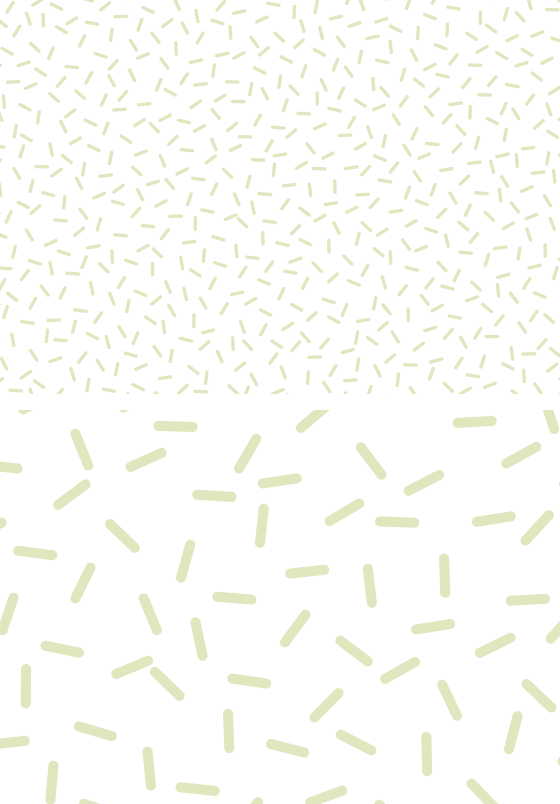
Top: the whole. Bottom: its middle third, enlarged.
Give the GLSL for this pattern, as a Shadertoy shader.

```glsl
// Pale green sprinkles scattered evenly over a white ground.

// Three random values in 0..1 per cell
vec3 hash3(vec2 cell) {
    vec3 h = fract(cell.xyx * vec3(0.1031, 0.1030, 0.0973));
    h += dot(h, h.yxz + 33.33);
    return fract((h.xxy + h.yzz) * h.zyx);
}

// Signed distance to a capsule centred on the origin
float capsule(vec2 p, vec2 dir, float halfLength, float radius) {
    float along = clamp(dot(p, dir), -halfLength, halfLength);
    return length(p - dir * along) - radius;
}

// Distance to the nearest sprinkle, in cell units
float sprinkles(vec2 p) {
    vec2 home = floor(p);
    float dist = 1.0;
    for (int y = -1; y <= 1; y++) {
        for (int x = -1; x <= 1; x++) {
            vec2 cell = home + vec2(x, y);
            vec3 rnd = hash3(cell + 137.0);
            vec2 center = cell + 0.5 + 0.42 * (rnd.xy - 0.5);
            // Alternate cells lean across each other, so neighbours stay apart
            float parity = mod(cell.x + cell.y, 2.0);
            float angle = 1.5708 * (parity + rnd.z - 0.5);
            vec2 dir = vec2(cos(angle), sin(angle));
            dist = min(dist, capsule(p - center, dir, 0.272, 0.08));
        }
    }
    return dist;
}

void mainImage(out vec4 fragColor, in vec2 fragCoord) {
    const float rows = 18.8;
    float pixel = rows / iResolution.y;

    // Tilt the grid so that its rows do not show
    mat2 tilt = mat2(0.88, 0.475, -0.475, 0.88);
    vec2 p = tilt * (fragCoord * pixel);

    float cover = 1.0 - smoothstep(-0.65 * pixel, 0.65 * pixel, sprinkles(p));
    vec3 sprinkleGreen = vec3(0.875, 0.905, 0.75);
    fragColor = vec4(mix(vec3(1.0), sprinkleGreen, cover), 1.0);
}
```
